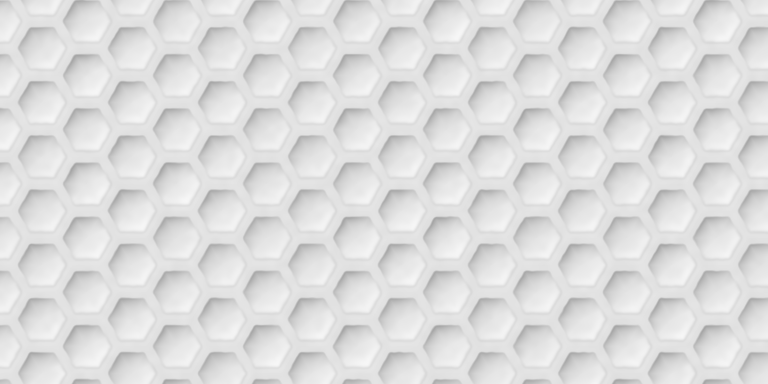
A WebGL 2 fragment shader for this pattern:

```glsl
#version 300 es
precision highp float;
// White embossed honeycomb: flat-topped hexagonal pits in staggered columns.
// Two offset lattices give the nearest pit; its signed distance drives the
// wall shadow, the floor gradient and the lit lip, with faint uneven wear.
uniform vec2 u_resolution;
out vec4 fragColor;

// Lengths are fractions of the canvas height
const vec2 CELL = vec2(0.2344, 0.1411);
const vec2 FIRST_PIT = vec2(0.1094, 0.8740);
const float APOTHEM = 0.0550;
const float CORNER = 0.010;
const vec2 LIGHT = vec2(-0.6, 0.8);
const float RIM_GREY = 0.888;
const float FLOOR_GREY = 0.897;

float hash(vec2 p) {
    vec3 h = fract(vec3(p.xyx) * 0.1031);
    h += dot(h, h.yzx + 33.33);
    return fract((h.x + h.y) * h.z);
}

float valueNoise(vec2 p) {
    vec2 i = floor(p);
    vec2 f = fract(p);
    f = f * f * (3.0 - 2.0 * f);
    float low = mix(hash(i), hash(i + vec2(1.0, 0.0)), f.x);
    float high = mix(hash(i + vec2(0.0, 1.0)), hash(i + 1.0), f.x);
    return mix(low, high, f.y);
}

// Signed distance to a flat-topped hexagon with rounded corners
float hexDistance(vec2 p, float apothem, float corner) {
    const vec3 k = vec3(-0.8660, 0.5, 0.5774);
    float r = apothem - corner;
    p = abs(p);
    p -= 2.0 * min(dot(k.xy, p), 0.0) * k.xy;
    p -= vec2(clamp(p.x, -k.z * r, k.z * r), r);
    return length(p) * sign(p.y) - corner;
}

// Grey of the raised lip: lit below the pits, slightly dim above them
float rimShade(float dist, float facing) {
    float bevel = exp(-max(dist, 0.0) / 0.008);
    return RIM_GREY - 0.018 * facing * bevel;
}

// Grey of the pit: deep shadow under the light side, glow opposite
float pitShade(vec2 local, float dist, float facing, float seed) {
    float depth = max(-dist, 0.0) / APOTHEM;
    float shadow = max(facing + 0.22, 0.0) * exp(-depth * 3.2);
    float glow = max(-facing, 0.0) * exp(-pow((depth - 0.22) / 0.20, 2.0));
    float slope = dot(local, LIGHT) / APOTHEM;
    float strength = mix(0.17, 0.21, seed);
    return FLOOR_GREY - 0.040 * slope - strength * shadow + 0.022 * glow;
}

void main() {
    vec2 p = gl_FragCoord.xy / u_resolution.y;
    float pixel = 1.0 / u_resolution.y;

    // Nearest pit among the two staggered lattices
    float dist = 1e3;
    vec2 local = vec2(0.0);
    vec2 id = vec2(0.0);
    for (int k = 0; k < 2; k++) {
        vec2 shift = 0.5 * float(k) * CELL;
        vec2 grid = (p - FIRST_PIT - shift) / CELL;
        vec2 index = floor(grid + 0.5);
        vec2 q = (grid - index) * CELL;
        float d = hexDistance(q, APOTHEM, CORNER);
        if (d < dist) {
            dist = d;
            local = q;
            id = 2.0 * index + float(k) + 64.0;
        }
    }

    // Small dents wobble the edge; each pit has its own shadow strength
    float seed = hash(id);
    float dent = valueNoise(p * 75.0) - 0.5;
    dist += 0.0018 * dent;
    float facing = dot(local / max(length(local), 1e-4), LIGHT);

    // Blend pit into rim over a soft edge
    float soft = max(0.0035, pixel);
    float outside = smoothstep(-soft, soft, dist);
    float grey = mix(pitShade(local, dist, facing, seed),
                     rimShade(dist, facing), outside);

    // Fine crease along the far edge
    float crease = exp(-pow(dist / 0.0045, 2.0));
    grey -= 0.050 * crease * smoothstep(0.2, -0.6, facing);

    // Uneven surface and per-pit tone
    float mottling = valueNoise(p * 48.0 + 17.0) - 0.5;
    grey += 0.018 * mottling + 0.012 * (seed - 0.5) * (1.0 - outside);

    fragColor = vec4(vec3(clamp(grey, 0.0, 1.0)), 1.0);
}
```
